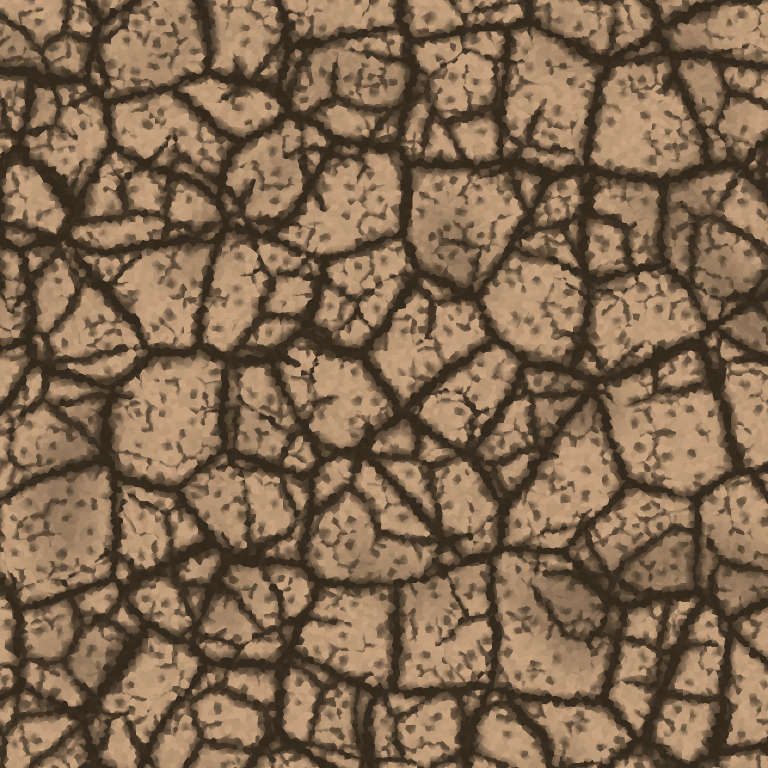
Reproduce this texture procedurally as a WebGL 1 fragment shader.

```glsl
precision highp float;
uniform vec2 u_resolution;

#define PLATE_SCALE 7.6
#define SPLIT_SCALE 13.0
#define GRAIN_SCALE 29.0
#define DAUB_SCALE 125.0
#define PLATE_CRACK 0.0056
#define SPLIT_CRACK 0.0042
#define GRAIN_CRACK 0.0017
#define DOT_RADIUS 0.0085
#define WARP 0.028
#define CLAY vec3(0.79, 0.645, 0.505)
#define CREVICE vec3(0.20, 0.16, 0.112)

vec2 hash2(vec2 p) {
  vec3 a = fract(p.xyx * vec3(0.1031, 0.1030, 0.0973));
  a += dot(a, a.yzx + 33.33);
  return fract((a.xx + a.yz) * a.zy);
}

float cornerSlope(vec2 cell, vec2 offset) {
  return dot(hash2(cell + 71.0) * 2.0 - 1.0, offset);
}

// Gradient noise, roughly -0.6 to 0.6
float noise(vec2 p) {
  vec2 i = floor(p), f = fract(p);
  vec2 u = f * f * f * (f * (f * 6.0 - 15.0) + 10.0);
  vec2 e = vec2(1.0, 0.0);
  return mix(mix(cornerSlope(i, f), cornerSlope(i + e, f - e), u.x),
             mix(cornerSlope(i + e.yx, f - e.yx), cornerSlope(i + 1.0, f - 1.0), u.x), u.y);
}

vec2 noise2(vec2 p) {
  return vec2(noise(p), noise(p + 37.4));
}

vec2 seedAt(vec2 cell, float jitter) {
  return 0.5 + jitter * (hash2(cell) - 0.5);
}

// Nearest seed: xy = offset to it, zw = its cell
vec4 nearestSeed(vec2 p, float jitter) {
  vec2 i = floor(p), f = fract(p);
  vec4 best = vec4(9.0);
  for (int y = -1; y <= 1; y++) {
    for (int x = -1; x <= 1; x++) {
      vec2 g = vec2(float(x), float(y));
      vec2 r = g + seedAt(i + g, jitter) - f;
      if (dot(r, r) < dot(best.xy, best.xy)) best = vec4(r, i + g);
    }
  }
  return best;
}

// x = distance to the cell border, y = distance to the seed
vec2 cellDistances(vec2 p, float scale, float jitter) {
  p *= scale;
  vec4 home = nearestSeed(p, jitter);
  float border = 9.0;
  for (int y = -2; y <= 2; y++) {
    for (int x = -2; x <= 2; x++) {
      vec2 cell = home.zw + vec2(float(x), float(y));
      vec2 r = cell + seedAt(cell, jitter) - p;
      vec2 d = r - home.xy;
      if (dot(d, d) > 0.0001) border = min(border, dot(0.5 * (home.xy + r), normalize(d)));
    }
  }
  return vec2(border, length(home.xy)) / scale;
}

// Dark core with a weaker, crumbling shoulder
float crack(float d, float halfWidth, float crumble) {
  float w = max(halfWidth, 0.0001);
  float present = smoothstep(0.0002, 0.0012, halfWidth);
  float core = 1.0 - smoothstep(0.7 * w, 1.3 * w, d);
  float shoulder = 1.0 - smoothstep(0.9 * w, (2.6 + crumble) * w, d);
  return present * max(core, 0.72 * shoulder);
}

vec3 driedMud(vec2 p) {
  // Painted daubs: pull each point toward the middle of its facet
  vec4 daub = nearestSeed(p * DAUB_SCALE, 0.95);
  vec2 tone = hash2(daub.zw + 19.0);
  vec2 q = p + 0.55 * daub.xy / DAUB_SCALE;
  q += 0.003 * (tone - 0.5);
  vec2 bent = q + WARP * noise2(q * 8.0) + 0.006 * noise2(q * 34.0);

  float crumble = 2.2 * noise(q * 24.0) + 0.8 * (tone.y - 0.5);
  float dust = noise(q * 6.0 + 11.0);

  // Three generations of cracks, the younger ones interrupted
  float plate = cellDistances(bent, PLATE_SCALE, 0.9).x;
  float split = cellDistances(bent + 5.3, SPLIT_SCALE, 0.9).x;
  vec2 grain = cellDistances(q + 0.008 * noise2(q * 30.0) + 9.7, GRAIN_SCALE, 0.75);
  float splitWidth = SPLIT_CRACK * smoothstep(-0.12, 0.12, noise(q * 6.5 + 3.0));
  float grainWidth = GRAIN_CRACK * smoothstep(-0.12, 0.18, noise(q * 24.0 + 7.0));
  float plateWidth = PLATE_CRACK * (1.0 + 0.5 * noise(q * 10.0 + 23.0));

  float light = 1.0 - 0.13 * tone.x - 0.35 * smoothstep(0.02, 0.45, dust);
  light *= 1.0 - 0.62 * (1.0 - smoothstep(0.25 * DOT_RADIUS, DOT_RADIUS, grain.y));
  light *= 1.0 - 0.68 * crack(grain.x, grainWidth, crumble);
  light *= 1.0 - 0.92 * crack(split, splitWidth, crumble);
  light *= 1.0 - crack(plate, plateWidth, crumble);
  light += 0.09 * (tone.y - 0.5) * (1.0 - light);
  return mix(CREVICE, CLAY, clamp(light, 0.0, 1.0));
}

void main() {
  // Four samples per pixel smooth the facet edges
  float unit = min(u_resolution.x, u_resolution.y);
  vec3 color = vec3(0.0);
  for (int y = 0; y < 2; y++) {
    for (int x = 0; x < 2; x++) {
      vec2 offset = 0.5 * vec2(float(x), float(y)) - 0.25;
      color += driedMud((gl_FragCoord.xy + offset) / unit);
    }
  }
  gl_FragColor = vec4(color * 0.25, 1.0);
}
```
